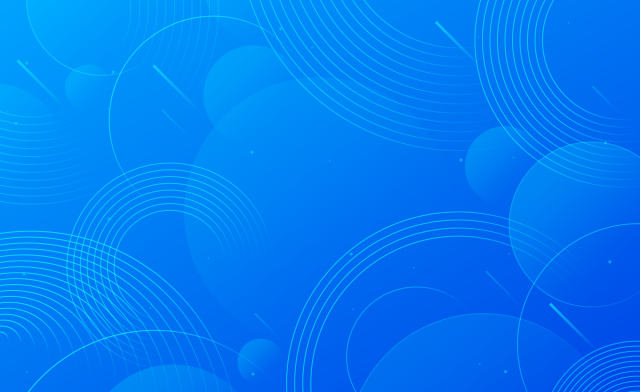
A Shadertoy shader for this background:

```glsl
// Canvas units: 7.68 wide, about 4.72 high
const vec3 CYAN = vec3(0.06, 0.86, 1.0);

// Discs: centre and radius
const vec3 DISCS[11] = vec3[11](
    vec3(1.22, 4.70, 0.90), vec3(1.06, 3.65, 0.28), vec3(3.04, 3.56, 0.60),
    vec3(3.83, 2.16, 1.62), vec3(6.06, 2.71, 0.48), vec3(7.10, 2.01, 0.99),
    vec3(5.80, -0.69, 1.63), vec3(3.13, 0.36, 0.28), vec3(2.08, -0.73, 1.06),
    vec3(3.22, 5.00, 0.82), vec3(-0.05, 2.90, 0.80));

// Streaks: upper left end and length
const vec3 STREAKS[8] = vec3[8](
    vec3(0.21, 3.98, 0.80), vec3(1.84, 3.92, 0.75), vec3(1.94, 3.39, 0.50),
    vec3(5.23, 4.44, 0.75), vec3(7.11, 3.67, 0.48), vec3(5.83, 1.45, 0.60),
    vec3(6.60, 1.06, 0.78), vec3(3.06, 0.94, 0.42));

float pixel;

float cover(float distanceToEdge) {
    return clamp(0.5 - distanceToEdge / pixel, 0.0, 1.0);
}

vec2 hash22(vec2 cell) {
    vec3 q = fract(cell.xyx * vec3(0.1031, 0.1030, 0.0973));
    q += dot(q, q.yzx + 33.33);
    return fract((q.xx + q.yz) * q.zy);
}

// Concentric lines, brightest towards the light and gone where facing <= dark
float rings(vec2 p, float inner, float gap, float count, vec2 light, float dark) {
    float d = length(p);
    float k = clamp(round((d - inner) / gap), 0.0, count - 1.0);
    float facing = dot(p / max(d, 1e-3), normalize(light));
    return cover(abs(d - inner - k * gap) - 0.006) * smoothstep(dark, dark + 1.2, facing);
}

// Disc that fades out towards its lower right; large ones are fainter
float disc(vec2 p, float radius) {
    float lit = dot(p, vec2(-0.707, 0.707)) / radius;
    float strength = mix(0.32, 0.17, smoothstep(0.9, 1.6, radius));
    return strength * cover(length(p) - radius) * smoothstep(-0.7, 1.0, lit);
}

float streak(vec2 p, float size) {
    float along = dot(p, vec2(0.707, -0.707));
    float across = abs(dot(p, vec2(0.707, 0.707)));
    float fade = 1.0 - clamp(along / size, 0.0, 1.0);
    float width = size > 0.7 ? 0.016 : 0.009;
    return cover(across - width) * cover(-along) * fade;
}

// One small dot in each cell, kept away from the cell border
float dots(vec2 p) {
    vec2 cell = floor(p / 1.18);
    vec2 centre = (cell + 0.1 + 0.8 * hash22(cell + 7.0)) * 1.18;
    float radius = mix(0.008, 0.018, step(0.5, hash22(cell + 31.0).x));
    return cover(length(p - centre) - radius);
}

void mainImage(out vec4 fragColor, in vec2 fragCoord) {
    pixel = 7.68 / iResolution.x;
    vec2 p = fragCoord * pixel;
    vec2 uv = fragCoord / iResolution.xy;

    // Diagonal backdrop
    float slope = 0.5 * (uv.x + 1.0 - uv.y);
    vec3 color = mix(vec3(0.0, 0.64, 0.995), vec3(0.0, 0.27, 0.905), slope);

    // Translucent discs
    for (int i = 0; i < 11; i++) {
        float glow = disc(p - DISCS[i].xy, DISCS[i].z);
        color = mix(color, vec3(0.0, 0.80, 1.0), glow);
    }

    // Ring groups in the upper half
    vec2 upLeft = vec2(-1.0, 1.0);
    float lines = 0.9 * rings(p - vec2(2.56, 3.26), 1.25, 1.0, 1.0, upLeft, -0.3);
    lines += 0.7 * rings(p - vec2(5.50, 5.53), 1.40, 0.112, 12.0, vec2(-1.0, 0.0), -0.35);
    lines += 0.75 * rings(p - vec2(7.46, 4.22), 0.95, 0.09, 10.0, vec2(-1.0, 0.2), -0.5);
    lines += 0.65 * rings(p - vec2(0.38, 4.42), 1.12, 0.095, 12.0, vec2(-1.0, -0.3), -0.3);
    lines += 0.4 * rings(p - vec2(0.57, 4.60), 1.00, 0.105, 11.0, vec2(0.6, 0.8), -0.15);
    lines += 0.6 * rings(p - DISCS[0].xy, 0.90, 1.0, 1.0, vec2(-0.6, -0.3), -0.4);

    // Ring groups in the lower half
    lines += 0.7 * rings(p - vec2(2.04, 1.51), 0.67, 0.081, 8.0, upLeft, -0.75);
    lines += 0.75 * rings(p - vec2(5.50, 0.10), 1.77, 0.097, 4.0, vec2(-1.0, 0.5), -0.5);
    lines += 0.5 * rings(p - vec2(5.00, 0.42), 0.84, 1.0, 1.0, vec2(-1.0, 0.5), -0.5);
    lines += 0.55 * rings(p - vec2(7.66, 0.57), 1.45, 1.0, 1.0, upLeft, -0.4);
    lines += 0.95 * rings(p - vec2(1.86, -1.19), 1.93, 1.0, 1.0, vec2(-0.8, 0.6), -0.3);
    lines += 0.6 * rings(p - vec2(7.65, -0.55), 0.56, 0.06, 11.0, upLeft, -0.4);
    lines += 0.4 * rings(p - DISCS[5].xy, 0.99, 1.0, 1.0, upLeft, -1.4);
    lines += 0.3 * rings(p - DISCS[6].xy, 1.63, 1.0, 1.0, upLeft, -0.3);

    // Ripples that drift as they grow
    for (int i = 0; i < 18; i++) {
        float grow = float(i) / 17.0;
        vec2 centre = mix(vec2(0.0, 0.62), vec2(0.37, -0.54), grow);
        lines += 0.9 * rings(p - centre, mix(0.10, 2.47, grow), 1.0, 1.0, vec2(-0.6, 0.8), -0.7);
    }
    color = mix(color, CYAN, min(lines, 0.9));

    // Streaks and dots
    for (int i = 0; i < 8; i++) {
        float strength = STREAKS[i].z > 0.7 ? 0.75 : 0.35;
        color = mix(color, CYAN, strength * streak(p - STREAKS[i].xy, STREAKS[i].z));
    }
    color = mix(color, CYAN, 0.5 * dots(p));

    fragColor = vec4(color, 1.0);
}
```
